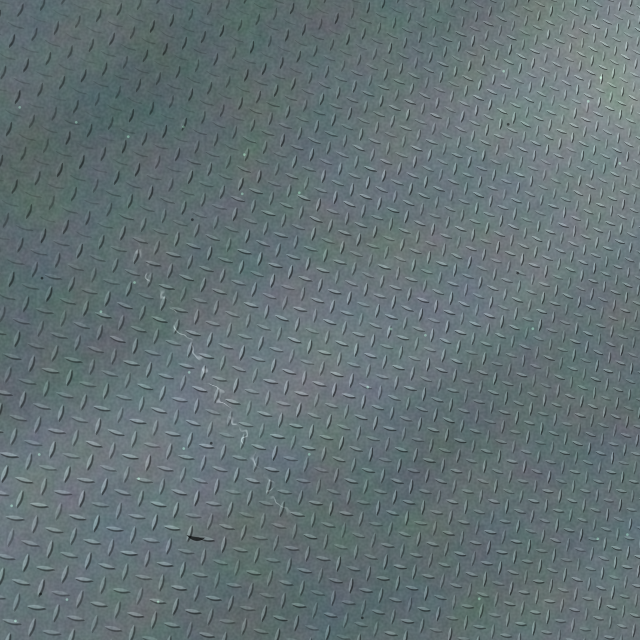
This texture is drawn by a WebGL 2 fragment shader. Its source:

```glsl
#version 300 es
precision highp float;
// Worn steel tread plate: slanted bars in two directions under a diagonal sheen.
uniform vec2 u_resolution;
out vec4 outColor;

float hash(vec2 p) {
  vec3 q = fract(p.xyx * vec3(0.1031, 0.1030, 0.0973));
  q += dot(q, q.yzx + 33.33);
  return fract((q.x + q.y) * q.z);
}

vec2 gradient(vec2 cell) {
  float angle = 6.2832 * hash(cell);
  return vec2(cos(angle), sin(angle));
}

float gradientNoise(vec2 p) {
  vec2 i = floor(p), f = fract(p);
  vec2 w = f * f * f * (f * (f * 6.0 - 15.0) + 10.0), e = vec2(1, 0);
  float low = mix(dot(gradient(i), f), dot(gradient(i + e), f - e), w.x);
  float high = mix(dot(gradient(i + e.yx), f - e.yx), dot(gradient(i + 1.0), f - 1.0), w.x);
  return mix(low, high, w.y);
}

float fbm(vec2 p) {
  float sum = 0.0, gain = 1.0;
  for (int i = 0; i < 4; i++) {
    sum += gain * gradientNoise(p);
    p = p * 2.03 + 17.0;
    gain *= 0.55;
  }
  return sum;
}

// Coverage of a bar with tapered ends, lying along the unit vector dir.
float bar(vec2 p, vec2 dir, float halfLength, float halfWidth) {
  float along = dot(p, dir) / halfLength;
  float across = abs(dot(p, vec2(-dir.y, dir.x)));
  float soft = max(0.0011, 0.6 / u_resolution.y);
  return smoothstep(soft, -soft, across - halfWidth * (1.0 - along * along))
       * smoothstep(1.1, 0.9, abs(along));
}

void main() {
  vec2 p = gl_FragCoord.xy / u_resolution;

  // Sheen: a pale diagonal band, darker either side, brightest at upper right
  float offBand = (p.y - 0.17 - 0.7 * p.x) / 1.22;
  vec2 streak = vec2(dot(p, vec2(0.82, 0.57)) * 1.6, offBand * 5.0);
  float tone = 0.24 + 0.5 * exp(-offBand * offBand * 22.0)
             + 0.22 * smoothstep(0.42, 0.7, abs(offBand)) + 0.24 * fbm(streak + 3.0);
  tone += 0.12 * smoothstep(0.1, -0.2, offBand);
  vec3 color = mix(vec3(0.305, 0.37, 0.365), vec3(0.455, 0.50, 0.53), tone);
  vec2 toGlow = p - vec2(1.02, 0.9);
  color += vec3(0.10, 0.10, 0.075) * exp(-dot(toGlow, toGlow) * 14.0);

  // Blotchy tints and fine grain
  color += vec3(0.028, -0.018, 0.014) * fbm(p * 14.0 + 40.0);
  color += vec3(0.018, 0.004, -0.022) * fbm(p * 9.0 + 70.0);
  color += 0.03 * fbm(p * 60.0) + 0.045 * gradientNoise(p * 210.0);

  // Bars on a skewed lattice in perspective, denser toward the upper right
  vec2 plate = p - vec2(0.4913, 0.5078);
  plate /= 1.0 + dot(plate, vec2(-0.32, -0.12));
  mat2 lattice = mat2(0.0191, -0.0339, 0.0273, 0.0139);
  vec2 grid = inverse(lattice) * plate;
  float upperLeft = smoothstep(0.12, 0.42, offBand);
  for (int kind = 0; kind < 2; kind++) {
    float isFlat = float(kind);
    vec2 cell = round(grid - 0.5 * isFlat);
    vec2 local = lattice * (grid - 0.5 * isFlat - cell);
    vec2 dir = normalize(mix(vec2(0.25, 0.97), vec2(0.94, -0.30), isFlat));
    dir = normalize(dir + 0.12 * (hash(cell + 31.0 * isFlat) - 0.5));
    float wear = mix(0.6, 1.2, hash(cell + 57.0 + 13.0 * isFlat));
    float presence = wear * (1.0 - 0.65 * isFlat * upperLeft);
    float shade = bar(local - vec2(0.0016, -0.0020), dir, 0.0112, 0.0026);
    float body = bar(local, dir, 0.0108, 0.0021);
    float shine = mix(0.14, 0.035, upperLeft) * (0.8 + 0.4 * tone);
    color *= 1.0 - 0.40 * presence * shade * (1.0 - 0.8 * body);
    color += vec3(0.92, 1.0, 1.0) * shine * presence * body;
  }

  // Broken pale scuff running down the lower left
  float down = (0.61 - p.y) / 0.42;
  float drift = p.x - 0.215 - 0.235 * down - 0.035 * gradientNoise(vec2(p.y * 38.0, 4.0));
  float scuff = smoothstep(0.004, 0.0005, abs(drift + 0.012 * gradientNoise(p * 90.0)));
  scuff *= smoothstep(-0.05, 0.05, down) * smoothstep(1.05, 0.9, down);
  color += 0.18 * scuff * smoothstep(-0.25, 0.2, gradientNoise(p * 55.0 + 9.0));

  // Scattered bright specks and a few dark chips
  vec2 speckCell = floor(p * 22.0);
  vec2 speckAt = 0.2 + 0.6 * vec2(hash(speckCell + 5.0), hash(speckCell + 91.0));
  float speck = smoothstep(0.07, 0.02, length(fract(p * 22.0) - speckAt));
  float pick = hash(speckCell + 140.0);
  color += vec3(0.16, 0.24, 0.19) * speck * step(0.96, pick);
  color *= 1.0 - 0.5 * speck * step(pick, 0.012);

  // Curved dark gouge near the bottom
  vec2 gouge = p - vec2(0.306, 0.158);
  gouge.y -= 18.0 * gouge.x * gouge.x;
  color *= 1.0 - 0.65 * bar(gouge, vec2(0.99, -0.14), 0.015, 0.003);

  outColor = vec4(clamp(color, 0.0, 1.0), 1.0);
}
```
